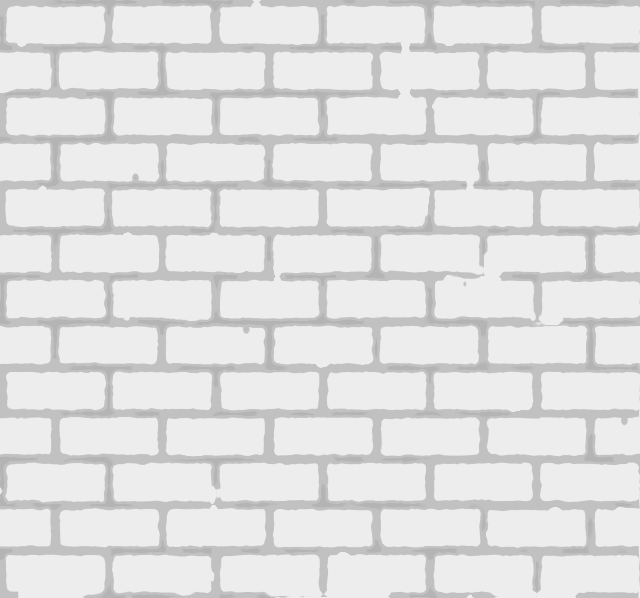
Write a Shadertoy shader that draws this pattern.

```glsl
// Pale brick wall in running bond with worn grey mortar.
// Each brick is a rounded-box distance, roughened by noise; rare chips,
// broken joints and darker mortar streaks vary the repeats.

#define BRICK_SIZE vec2(0.1790, 0.07647)  // cell size, in canvas heights
#define WALL_OFFSET vec2(0.0030, 0.0035)  // first joint, from the top left
#define JOINT 0.0073                      // half width of the mortar
#define CORNER 0.0075                     // brick corner radius
#define ROUGHNESS 0.0034                  // edge wobble
#define CHIP_CHANCE 0.07                  // share of chipped bricks
#define SOFTNESS 0.0012                   // half width of the edge blend
#define BRICK_COLOR vec3(0.93)
#define MORTAR_COLOR vec3(0.757)
#define STREAK_COLOR vec3(0.705)

float hash(vec2 p) {
    vec3 q = fract(p.xyx * vec3(0.1031, 0.1030, 0.0973));
    q += dot(q, q.yzx + 33.33);
    return fract((q.x + q.y) * q.z);
}

float noise(vec2 p) {
    vec2 i = floor(p), f = fract(p);
    f = f * f * (3.0 - 2.0 * f);
    float low = mix(hash(i), hash(i + vec2(1, 0)), f.x);
    float high = mix(hash(i + vec2(0, 1)), hash(i + vec2(1, 1)), f.x);
    return mix(low, high, f.y);
}

float roundedBox(vec2 p, vec2 halfSize, float radius) {
    vec2 q = abs(p) - halfSize + radius;
    return length(max(q, 0.0)) + min(max(q.x, q.y), 0.0) - radius;
}

// Small mortar nub reaching into a few bricks from the top or bottom edge.
float chip(vec2 local, vec2 id) {
    float side = hash(id + 41.0) < 0.5 ? -1.0 : 1.0;
    vec2 halfSize = 0.5 * BRICK_SIZE - JOINT;
    vec2 center = vec2((hash(id + 17.0) - 0.5) * 1.4 * halfSize.x,
                       side * (halfSize.y - 0.004));
    float nub = 0.0055 - length((local - center) * vec2(1.0, 0.7));
    return hash(id + 73.0) < CHIP_CHANCE ? nub : -1.0;
}

// Signed distance to the bricks: negative in brick, positive in mortar.
float wallDistance(vec2 p, float rightEdge) {
    vec2 cell = (p - WALL_OFFSET) / BRICK_SIZE;
    cell.x += 0.5 * mod(floor(cell.y), 2.0);
    vec2 id = floor(cell);
    vec2 local = (fract(cell) - 0.5) * BRICK_SIZE;

    // Slight shift of each brick
    vec2 shift = (vec2(hash(id + 5.0), hash(id + 9.0)) - 0.5) * vec2(0.002, 0.001);
    float d = roundedBox(local - shift, 0.5 * BRICK_SIZE - JOINT, CORNER);

    // Ragged edges at two scales
    d += (noise(p * 75.0) - 0.5) * ROUGHNESS;
    d += (noise(p * 170.0 + 31.0) - 0.5) * ROUGHNESS * 0.5;
    d = max(d, chip(local, id));

    // Rare pinched joints, broken bottom joint and frayed right ends
    d -= 0.011 * smoothstep(0.86, 0.98, noise(p * 28.0 + 13.0));
    d -= 0.012 * smoothstep(0.5, 0.7, noise(vec2(p.x * 13.0, 3.0)))
               * smoothstep(0.985, 0.995, p.y);
    float fray = 0.006 * (noise(vec2(p.y * 24.0, 8.0)) - 0.25);
    return min(d, rightEdge - p.x - fray);
}

void mainImage(out vec4 fragColor, in vec2 fragCoord) {
    // Canvas heights, measured from the top left
    vec2 p = vec2(fragCoord.x, iResolution.y - fragCoord.y) / iResolution.y;
    float d = wallDistance(p, iResolution.x / iResolution.y);

    // Darker streaks along the middle of the mortar
    float streak = smoothstep(0.50, 0.60, noise(p * 24.0 + 57.0));
    streak *= smoothstep(0.0035, 0.0055, d);
    vec3 mortar = mix(MORTAR_COLOR, STREAK_COLOR, streak);

    float blend = max(SOFTNESS, 0.6 / iResolution.y);
    vec3 color = mix(BRICK_COLOR, mortar, smoothstep(-blend, blend, d));
    fragColor = vec4(color, 1.0);
}
```
